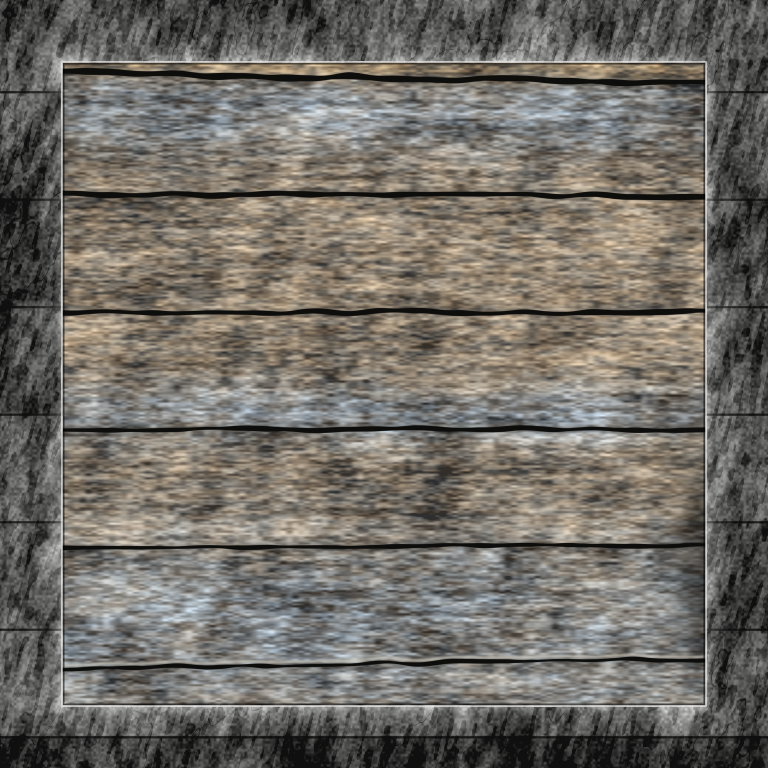
Reproduce this texture procedurally as a Shadertoy shader.

```glsl
// Weathered horizontal planks in a thin pale outline, set in a scratched grey stone frame.

float hash(vec2 p) {
    vec3 q = fract(p.xyx * 0.1031);
    q += dot(q, q.yzx + 33.33);
    return fract((q.x + q.y) * q.z);
}

float noise(vec2 p) {
    vec2 i = floor(p), f = fract(p);
    f = f * f * (3.0 - 2.0 * f);
    return mix(mix(hash(i), hash(i + vec2(1, 0)), f.x),
               mix(hash(i + vec2(0, 1)), hash(i + vec2(1, 1)), f.x), f.y);
}

float fbm(vec2 p) {
    float sum = 0.0, amp = 0.5;
    for (int i = 0; i < 5; i++) {
        sum += amp * noise(p);
        p = p * 2.03 + 17.3;
        amp *= 0.5;
    }
    return sum / 0.97;
}

// Soft horizontal band of weathering around a height
float band(float y, float center, float width) {
    float d = (y - center) / width;
    return exp(-d * d);
}

vec3 planks(vec2 p, float px) {
    // Plank coordinate: integers are seams, tilted at the top and bottom
    float v = (p.y - 0.136) / 0.1525;
    float tilt = (2.5 - v) / 2.5;
    v -= (p.x - 0.5) * 0.1 * tilt * tilt * tilt;
    v += 0.03 * (noise(vec2(p.x * 22.0, floor(v + 0.5) * 7.0)) - 0.5);
    float plank = floor(v), seam = floor(v + 0.5);
    vec2 q = p + vec2(plank + 2.0) * vec2(3.7, 5.3);

    // Fine fibres, slanted saw marks and broad blotches
    float fibre = 0.55 * noise(q * vec2(65, 270)) + 0.45 * noise(q * vec2(130, 390) + 9.0);
    float streak = noise(q * vec2(5, 165));
    float saw = noise(vec2((q.x - 0.3 * q.y) * 36.0, q.y * 9.0));
    float blotch = fbm(q * vec2(9, 24));
    float tone = 0.51 + 0.85 * (fibre - 0.5) + 0.28 * (streak - 0.5)
               + 0.32 * (saw - 0.5) + 0.65 * (blotch - 0.5);

    // Bare tan wood against blue-grey weathering
    float grey = band(p.y, 0.46, 0.04) + band(p.y, 0.85, 0.055) + band(p.y, 0.18, 0.13);
    grey = clamp(grey * (0.35 + fbm(p * vec2(8, 18) + 40.0)) + 0.25 * (fibre - 0.4), 0.0, 1.0);
    vec3 pale = mix(vec3(0.89, 0.80, 0.68), vec3(0.80, 0.85, 0.89), grey);
    pale = mix(pale, vec3(0.95, 0.78, 0.54), 0.6 * smoothstep(4.9, 5.1, v));
    vec3 wood = mix(vec3(0.19, 0.18, 0.17), pale, clamp(tone, 0.0, 1.1));
    wood += vec3(0.05, 0.0, -0.05) * (noise(q * vec2(45, 150) + 70.0) - 0.5);

    // Shaded lower right edge
    wood *= 1.0 - 0.55 * smoothstep(0.83, 0.93, p.x) * band(p.y, 0.28, 0.15);

    // Dark seams, wider upward and ragged, with a pale lip above
    float gap = (v - seam) * 0.1525;
    float halfWidth = 0.0013 + 0.0003 * seam + 0.0018 * noise(vec2(p.x * 35.0, seam * 11.0));
    float lip = band(gap, 0.005, 0.0025) * (seam < 0.5 ? 0.65 : 0.15);
    wood = mix(wood, vec3(0.90, 0.88, 0.83), lip);
    wood *= 1.0 - 0.3 * exp(-abs(gap) / 0.005);
    return mix(vec3(0.05, 0.05, 0.045), wood, smoothstep(-px, px, abs(gap) - halfWidth));
}

vec3 stone(vec2 p, float edge, float px) {
    // Uneven courses with their own tone
    float v = (p.y - 0.04) / 0.14;
    float course = floor(v);
    float side = step(0.5, p.x);
    float tone = 0.28 + 0.05 * side + 0.12 * (hash(vec2(course + 5.0, side * 13.0 + 3.0)) - 0.5);
    tone -= 0.1 * smoothstep(px, -px, p.y - 0.042);

    // Slanted abrasion, grit and hairline cracks
    vec2 slant = vec2(p.x - 0.25 * p.y, p.y);
    float wear = fbm(slant * vec2(65, 22));
    tone += 0.5 * (wear - 0.5) + 0.32 * (fbm(p * 7.0) - 0.5);
    tone += 0.2 * (noise(p * 300.0) - 0.5);
    tone -= 0.13 * smoothstep(0.56, 0.66, noise(slant * vec2(190, 60)));
    float crack = abs(fbm(slant * vec2(11, 6) + 30.0) - 0.5);
    tone -= 0.12 * smoothstep(0.008, 0.0, crack);

    // Joints between courses and the scuffed glow beside the panel
    float joint = abs(fract(v + 0.5) - 0.5) * 0.14;
    tone *= 1.0 - 0.7 * smoothstep(0.0015 + px, 0.0015 - px, joint);
    tone += (0.18 + 0.25 * wear) * exp(-edge / 0.016);
    return max(tone, 0.06) * vec3(1.0, 1.0, 0.99);
}

void mainImage(out vec4 fragColor, in vec2 fragCoord) {
    vec2 p = fragCoord / iResolution.xy;
    float px = 0.7 / min(iResolution.x, iResolution.y);

    // Signed distance to the square panel
    vec2 d = abs(p - 0.5) - 0.4185;
    float edge = length(max(d, 0.0)) + min(max(d.x, d.y), 0.0);

    vec3 col = mix(planks(p, px), stone(p, max(edge, 0.0), px), smoothstep(-px, px, edge));

    // Thin dark inner rim and pale outline
    col *= 1.0 - 0.6 * smoothstep(0.001 + px, 0.001 - px, abs(edge + 0.0015));
    float outline = smoothstep(0.001 + px, 0.001 - px, abs(edge - 0.001));
    col = mix(col, vec3(0.88), outline * (0.7 + 0.3 * noise(p * 60.0)));
    fragColor = vec4(clamp(col, 0.0, 1.0), 1.0);
}
```
